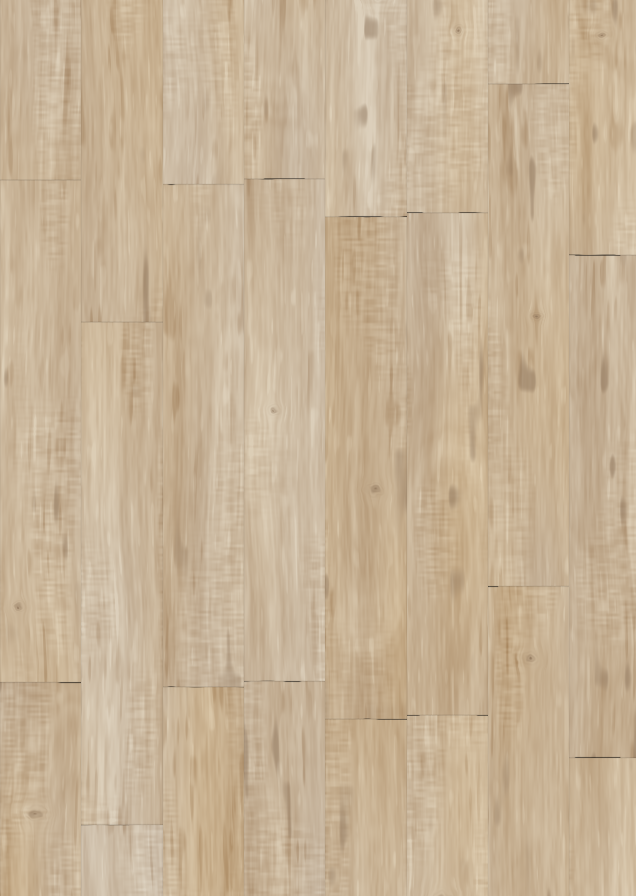
This texture is drawn by a Shadertoy shader. Its source:

```glsl
#define PLANK_SIZE vec2(0.1279, 0.79)
#define BROWN vec3(0.695, 0.588, 0.462)
#define PALE vec3(0.842, 0.777, 0.678)
#define KNOT_COLOR vec3(0.55, 0.45, 0.35)
#define COOL_SHIFT vec3(-0.005, 0.026, 0.078)
#define STREAK_GAIN 0.95
#define RING_GAIN 0.42
#define FIBRE_GAIN 0.50
#define KNOT_CHANCE 0.55

float hash(vec2 p) {
    vec3 q = fract(vec3(p.xyx) * 0.1031);
    q += dot(q, q.yzx + 33.33);
    return fract((q.x + q.y) * q.z);
}

float noise(vec2 p) {
    vec2 cell = floor(p), f = fract(p);
    f = f * f * (3.0 - 2.0 * f);
    return mix(mix(hash(cell), hash(cell + vec2(1, 0)), f.x),
               mix(hash(cell + vec2(0, 1)), hash(cell + vec2(1, 1)), f.x), f.y);
}

// Long soft streaks running along the plank
float streaks(vec2 p) {
    return 0.42 * noise(p * vec2(16.0, 1.3))
         + 0.33 * noise(p * vec2(48.0, 2.6))
         + 0.25 * noise(p * vec2(125.0, 5.0));
}

// Growth rings cut lengthwise: nested arches around a wandering heart line
float growthRings(vec2 p, vec2 grain, float seed) {
    float heart = (seed - 0.5) * 0.11 + 0.035 * (noise(vec2(grain.y * 3.0, seed * 50.0)) - 0.5);
    float depth = 0.17 * noise(vec2(grain.y * 2.6, seed * 90.0));
    float warp = 0.016 * noise(grain * vec2(24.0, 5.0)) + 0.004 * noise(grain * vec2(70.0, 16.0));
    float radius = length(vec2(p.x - heart, depth)) + warp;
    float wide = noise(vec2(radius * 95.0, seed * 70.0));
    float narrow = noise(vec2(radius * 210.0, seed * 40.0));
    return 0.65 * wide + 0.35 * narrow;
}

void mainImage(out vec4 fragColor, in vec2 fragCoord) {
    vec2 uv = fragCoord / iResolution.x;
    float pixel = 1.0 / iResolution.x;

    // Staggered plank layout
    float column = floor(uv.x / PLANK_SIZE.x);
    float stagger = hash(vec2(column, 7.0));
    vec2 cell = vec2(uv.x / PLANK_SIZE.x, uv.y / PLANK_SIZE.y + stagger);
    vec2 id = floor(cell);
    vec2 local = fract(cell);
    vec2 p = (local - 0.5) * PLANK_SIZE;
    float seed = hash(id + 11.3);
    float shade = hash(id + 41.7);

    // Knot bends the nearby grain around itself
    vec2 knotCenter = (vec2(hash(id + 3.1), hash(id + 5.9)) - 0.5) * PLANK_SIZE * 0.75;
    float knotSize = mix(0.005, 0.013, hash(id + 8.2));
    float hasKnot = step(hash(id + 19.4), KNOT_CHANCE);
    vec2 toKnot = (p - knotCenter) / (knotSize * vec2(1.2, 1.0));
    toKnot += 0.7 * (vec2(noise(p * 130.0 + seed * 60.0), noise(p * 110.0 + shade * 80.0)) - 0.5);
    float knotDist = length(toKnot);
    float bend = hasKnot * exp(-0.22 * dot(toKnot, toKnot));
    vec2 bent = p - vec2((p.x - knotCenter.x) * 0.75 * bend, 0.0);
    vec2 grain = bent + vec2(seed * 31.0, shade * 47.0);
    grain.x += 0.012 * (noise(grain * vec2(7.0, 4.5)) - 0.5);

    // Layered grain tone
    float figure = mix(0.35, 1.0, smoothstep(0.3, 0.7, noise(grain * vec2(9.0, 2.0) + 17.0)));
    float fibre = 0.6 * noise(grain * vec2(260.0, 13.0)) + 0.4 * noise(grain * vec2(390.0, 45.0));
    float tone = 0.635 + 0.20 * (shade - 0.5);
    tone += STREAK_GAIN * (streaks(grain) - 0.5);
    tone += RING_GAIN * figure * (growthRings(bent, grain, seed) - 0.5);
    tone += FIBRE_GAIN * (fibre - 0.5);

    // Cross-grain ray flecks in scattered patches
    float rayPatch = smoothstep(0.52, 0.8, noise(grain * vec2(18.0, 5.0) + 60.0));
    tone += 0.38 * rayPatch * (noise(grain * vec2(55.0, 240.0)) - 0.5);

    // Dark pores and pale limed dashes
    float porePatch = smoothstep(0.45, 0.75, noise(grain * vec2(26.0, 4.0) + 90.0));
    tone -= 0.38 * porePatch * smoothstep(0.66, 0.9, noise(grain * vec2(165.0, 17.0)));
    tone += 0.22 * smoothstep(0.76, 0.94, noise(grain * vec2(190.0, 22.0) + 35.0));

    // Golden to grey drift
    vec3 color = mix(BROWN, PALE, clamp(tone, -0.5, 1.15));
    float cool = 0.65 * noise(grain * vec2(15.0, 2.2) + 130.0) + 0.35 * hash(id + 27.0);
    color += COOL_SHIFT * 1.3 * (cool - 0.5);

    // Sparse elongated mineral marks
    float mark = smoothstep(0.80, 0.96, noise(grain * vec2(62.0, 15.0) + 210.0));
    mark *= smoothstep(0.5, 0.75, noise(grain * vec2(13.0, 3.0) + 250.0));
    color = mix(color, KNOT_COLOR, 0.5 * mark);

    // Knot core with broken rings
    float knotRings = 0.5 + 0.5 * sin(knotDist * 9.0 + 3.0 * noise(p * 160.0));
    float knotMask = hasKnot * (0.55 * exp(-3.0 * knotDist * knotDist)
                   + 0.28 * knotRings * exp(-0.8 * knotDist * knotDist));
    color = mix(color, KNOT_COLOR, knotMask);

    // Faint long seams, firmer end joints and a few open gaps
    vec2 edge = min(local, 1.0 - local) * PLANK_SIZE;
    vec2 seam = 1.0 - smoothstep(vec2(0.0), vec2(0.0012 + 0.6 * pixel), edge);
    float gap = smoothstep(0.68, 0.76, noise(vec2(uv.x * 26.0, id.y * 9.0 + 4.0)));
    color *= 1.0 - 0.05 * seam.x - seam.y * (0.10 + 0.45 * gap);

    fragColor = vec4(color, 1.0);
}
```
